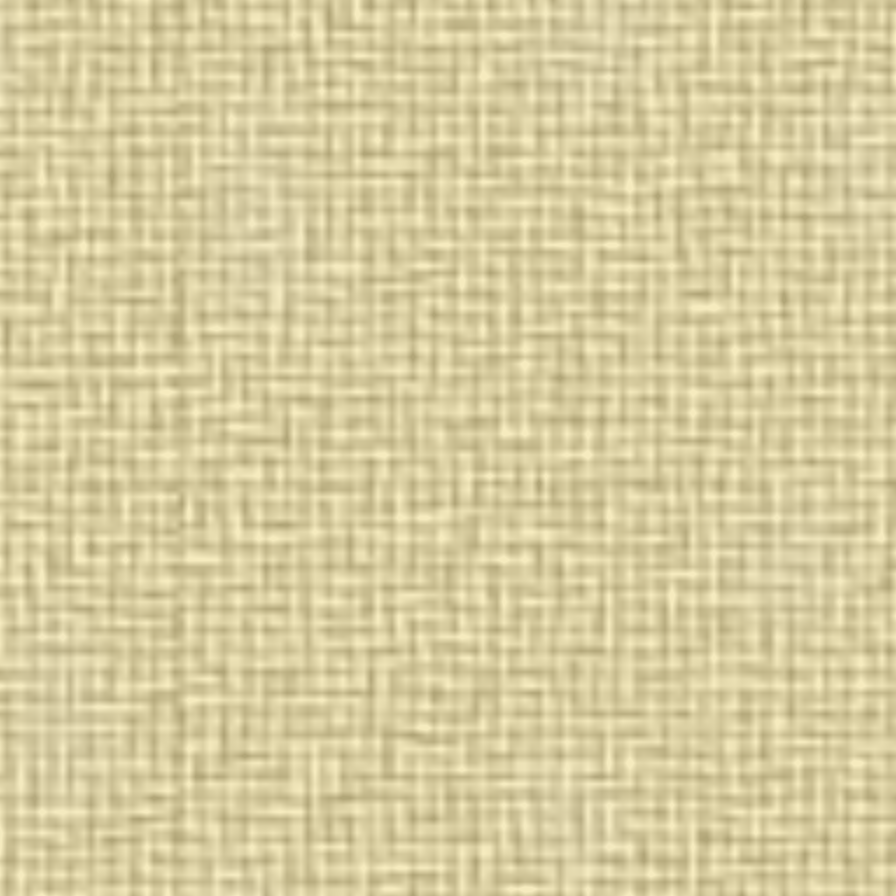
Reproduce this texture procedurally as a WebGL 2 fragment shader.

```glsl
#version 300 es
precision highp float;
// Pale straw-coloured woven canvas with a crisp embossed surface.
// Two crossed sets of straight ridges trade strength along a falling diagonal;
// their height is sampled on a coarse grid and blended between its points.

uniform vec2 u_resolution;
out vec4 fragColor;

const float TAU = 6.2831853;
const float THREADS = 43.0;      // ridges across the canvas
const float GRID = 128.0;        // height samples across the canvas
const float SEAM_X = 0.2;        // where two lengths of cloth meet
const vec3 STRAW = vec3(0.842, 0.798, 0.621);
const vec3 WORN = vec3(0.848, 0.810, 0.660);
const vec3 RELIEF = vec3(0.122, 0.124, 0.126);

// Random unit direction for a lattice point
vec2 latticeGradient(vec2 cell) {
    vec3 q = fract(cell.xyx * vec3(0.1031, 0.1030, 0.0973));
    q += dot(q, q.yzx + 33.33);
    float angle = TAU * fract((q.x + q.y) * q.z);
    return vec2(cos(angle), sin(angle));
}

// Gradient noise, roughly -0.7 to 0.7
float gradientNoise(vec2 p) {
    vec2 cell = floor(p);
    vec2 f = p - cell;
    vec2 w = f * f * f * (f * (f * 6.0 - 15.0) + 10.0);
    float a = dot(latticeGradient(cell), f);
    float b = dot(latticeGradient(cell + vec2(1, 0)), f - vec2(1, 0));
    float c = dot(latticeGradient(cell + vec2(0, 1)), f - vec2(0, 1));
    float d = dot(latticeGradient(cell + vec2(1, 1)), f - vec2(1, 1));
    return mix(mix(a, b, w.x), mix(c, d, w.x), w.y);
}

// Ridges repeating along p.x and running along p.y
float threadRelief(vec2 p, float count, float seed) {
    float waver = 0.42 * gradientNoise(vec2(p.x * 15.0, p.y * 9.0) + seed);
    float ridge = sin(TAU * (p.x * count + waver));
    float strength = 0.95 + 0.8 * gradientNoise(vec2(p.x * 41.0, p.y * 21.0) + seed * 2.0);
    return ridge * strength;
}

// Fine fibres stretched along p.y
float fibres(vec2 p, float seed) {
    return gradientNoise(vec2(p.x * 77.3, p.y * 19.0) + seed);
}

// Height of the cloth, about -1 to 1
float weaveHeight(vec2 p) {
    // x crosses the falling diagonal, y follows it
    vec2 diagonal = vec2(p.x + p.y, p.x - p.y) * 0.7071;
    float lead = 0.72 * gradientNoise(diagonal * vec2(30.0, 19.0) + 5.7);
    float warp = threadRelief(p, THREADS, 11.3) + 0.75 * fibres(p, 31.9);
    float weft = threadRelief(p.yx, THREADS, 47.1) + 0.75 * fibres(p.yx, 73.4);
    float steps = 0.75 * gradientNoise(diagonal * vec2(66.0, 31.0) + 19.6);
    float grain = 0.35 * gradientNoise(p * 91.7 + 3.1);
    return warp * (0.53 + lead) + weft * (0.55 - lead) + steps + grain;
}

// Height at one grid point; cloth left of the seam is out of step
float gridHeight(vec2 point) {
    vec2 p = point / GRID;
    return weaveHeight(p + vec2(0.31, 0.607) * step(p.x, SEAM_X));
}

// Height blended linearly between the four nearest grid points
float blendedHeight(vec2 p) {
    vec2 point = floor(p * GRID);
    vec2 f = p * GRID - point;
    float below = mix(gridHeight(point), gridHeight(point + vec2(1, 0)), f.x);
    float above = mix(gridHeight(point + vec2(0, 1)), gridHeight(point + vec2(1, 1)), f.x);
    return mix(below, above, f.y);
}

void main() {
    vec2 p = gl_FragCoord.xy / u_resolution.y;
    float height = clamp(blendedHeight(p), -1.2, 1.0);

    // Broad, greyer worn patches
    float wear = smoothstep(0.1, 0.6, gradientNoise(p * vec2(4.5, 3.5) + 8.2));

    vec3 colour = mix(STRAW, WORN, 0.65 * wear);
    colour += RELIEF * height * (1.0 - 0.15 * wear);
    fragColor = vec4(colour, 1.0);
}
```
